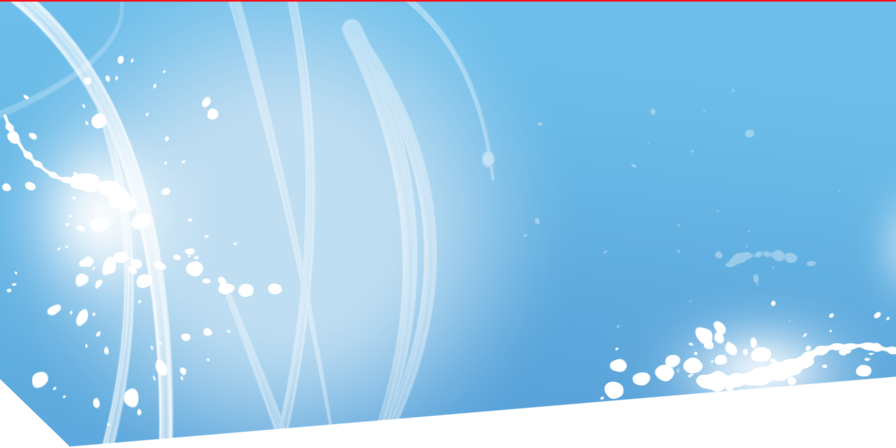
Reproduce this background procedurally as a Shadertoy shader.

```glsl
// Blue backdrop with sweeping white ribbons, paint splashes and a slanted white floor.

const vec3 SKY = vec3(0.43, 0.75, 0.92);
const vec3 DEEP = vec3(0.345, 0.635, 0.85);
const vec3 PALE = vec3(0.75, 0.87, 0.95);
const vec3 WHITE = vec3(1);
const vec3 RED = vec3(1, 0.05, 0.08);

vec2 hash2(vec2 p) {
    vec3 q = fract(p.xyx * vec3(0.1031, 0.1030, 0.0973));
    q += dot(q, q.yzx + 33.33);
    return fract((q.xx + q.yz) * q.zy);
}

float corner(vec2 cell, vec2 f, vec2 o) {
    return dot(hash2(cell + o) * 2.0 - 1.0, f - o);
}

float gradientNoise(vec2 p) {
    vec2 i = floor(p), f = fract(p), w = f * f * (3.0 - 2.0 * f);
    return mix(mix(corner(i, f, vec2(0)), corner(i, f, vec2(1, 0)), w.x),
               mix(corner(i, f, vec2(0, 1)), corner(i, f, vec2(1)), w.x), w.y);
}

float fill(float d, float aa) { return 1.0 - smoothstep(-aa, aa, d); }

float glow(vec2 p, vec2 centre, vec2 size) {
    vec2 q = (p - centre) / size;
    return exp(-dot(q, q));
}

float smoothMin(float a, float b, float k) {
    float h = max(k - abs(a - b), 0.0) / k;
    return min(a, b) - h * h * k * 0.25;
}

vec2 bezier(vec2 a, vec2 b, vec2 c, float t) {
    return mix(mix(a, b, t), mix(b, c, t), t);
}

// Signed distance to a quadratic curve, and the position along it
vec2 curve(vec2 p, vec2 a, vec2 b, vec2 c) {
    const float STEPS = 20.0;
    vec2 best = vec2(900, 0), start = a;
    for (float i = 0.0; i < STEPS; i++) {
        vec2 end = bezier(a, b, c, (i + 1.0) / STEPS);
        vec2 e = end - start, v = p - start;
        float h = clamp(dot(v, e) / dot(e, e), 0.0, 1.0);
        float d = length(v - e * h);
        if (d < abs(best.x)) best = vec2(e.x * v.y < e.y * v.x ? -d : d, (i + h) / STEPS);
        start = end;
    }
    return best;
}

// Brush stroke with lengthwise streaks, tapering from width.x to width.y
float ribbon(vec2 p, vec2 a, vec2 b, vec2 c, vec2 width, float aa) {
    vec2 s = curve(p, a, b, c);
    float w = mix(width.x, width.y, s.y), across = s.x / w;
    float streak = gradientNoise(vec2(across * 2.2 + 7.0, s.y * 2.0 + a.x * 0.3));
    float rim = smoothstep(0.3, 0.9, abs(across));
    return fill(abs(s.x) - w, aa * 1.4) * clamp(0.7 + 0.2 * rim + 0.5 * streak, 0.0, 1.0);
}

// Merging beads strung along a curve
float beads(vec2 p, vec2 a, vec2 b, vec2 c, float count, vec2 radius) {
    float d = 900.0;
    for (float i = 0.0; i < count; i++) {
        vec2 h = hash2(vec2(i + 3.0, a.x));
        vec2 v = p - bezier(a, b, c, (i + 0.25 + 0.5 * h.x) / count);
        v.y *= 1.0 + 0.5 * h.x;
        d = smoothMin(d, length(v) - mix(radius.x, radius.y, h.y), 1.2);
    }
    return d;
}

// Beads joined by a thin thread
float strand(vec2 p, vec2 a, vec2 b, vec2 c, vec2 radius) {
    return smoothMin(beads(p, a, b, c, 7.0, radius), abs(curve(p, a, b, c).x) - 0.35, 1.0);
}

// Droplets thrown outward, mostly tiny, stretched along their flight
float spray(vec2 p, vec2 centre, vec2 spread, float count, float size) {
    float d = 900.0;
    for (float i = 0.0; i < count; i++) {
        vec2 h = hash2(vec2(i + 11.0, centre.x)), g = hash2(vec2(centre.y, i + 29.0));
        vec2 dir = vec2(cos(h.x * 6.2832), sin(h.x * 6.2832));
        vec2 v = p - centre - dir * spread * mix(0.12, 1.0, h.y);
        v = vec2(dot(v, dir) / (1.0 + 0.6 * g.y), dot(v, vec2(-dir.y, dir.x)));
        d = min(d, length(v) - size * mix(0.16, 1.0, g.x * g.x * g.x));
    }
    return d;
}

void mainImage(out vec4 fragColor, in vec2 fragCoord) {
    // The canvas spans 200 by 100 units
    vec2 p = fragCoord / iResolution.xy * vec2(200, 100);
    float aa = 100.0 / iResolution.y;

    // Backdrop light and splash glows
    vec3 col = mix(DEEP, SKY, smoothstep(0.0, 100.0, p.y + 0.12 * (p.x - 120.0)));
    col = mix(col, SKY, 0.6 * glow(p, vec2(0, 60), vec2(60)));
    col = mix(col, PALE, 1.0 - smoothstep(0.3, 1.0, length((p - vec2(63, 50)) / vec2(68, 65))));
    float light = 0.9 * glow(p, vec2(23, 52), vec2(13, 15))
                + 0.85 * glow(p, vec2(170, 17), vec2(16, 10))
                + 0.4 * glow(p, vec2(202, 45), vec2(6, 10));
    col = mix(col, WHITE, min(light, 1.0));

    // Soft ribbons
    float soft = ribbon(p, vec2(52, 101), vec2(65, 56), vec2(74, 4), vec2(1.3, 0.3), aa);
    soft = max(soft, ribbon(p, vec2(65, 101), vec2(74.5, 54), vec2(63, 3), vec2(1, 1.1), aa));
    soft = max(soft, ribbon(p, vec2(51, 34), vec2(57, 19), vec2(63, 3), vec2(0.6, 1.3), aa));
    soft = max(soft, ribbon(p, vec2(78.5, 93.5), vec2(101, 49), vec2(84.6, 3), vec2(2.2, 1.2), aa));
    soft = max(soft, ribbon(p, vec2(78, 94), vec2(109.6, 51), vec2(86, 3), vec2(1.5, 1.3), aa));
    soft = max(soft, ribbon(p, vec2(90, 101), vec2(107, 88), vec2(110, 60), vec2(0.7, 0.3), aa));
    soft = max(soft, fill(length((p - vec2(109, 64.5)) * vec2(1, 0.75)) - 1.3, aa * 2.0));
    soft = max(soft, 0.6 * ribbon(p, vec2(27, 101), vec2(30, 87), vec2(-1, 74), vec2(0.3, 0.8), aa));
    col = mix(col, WHITE, 0.5 * soft);

    // Bright ribbons
    float bright = ribbon(p, vec2(2.6, 102), vec2(39, 74), vec2(37, -2), vec2(2, 1.5), aa);
    bright = max(bright, 0.8 * ribbon(p, vec2(18, 87), vec2(36, 47), vec2(24, 0), vec2(0.7, 1.3), aa));
    col = mix(col, WHITE, 0.9 * bright);

    // Paint splashes with wobbly outlines
    vec2 q = p + 0.7 * vec2(gradientNoise(p * 0.32), gradientNoise(p * 0.32 + 9.0));
    float paint = strand(q, vec2(1, 74), vec2(6.5, 60), vec2(20, 59), vec2(0.6, 2));
    paint = min(paint, beads(q, vec2(15, 59.5), vec2(26, 60), vec2(29, 53), 5.0, vec2(1.9, 2.7)));
    paint = min(paint, beads(q, vec2(20, 55), vec2(25, 42), vec2(35, 35), 3.0, vec2(1.6, 2.6)));
    paint = min(paint, beads(q, vec2(43, 41), vec2(46, 33), vec2(65, 36), 5.0, vec2(0.6, 2)));
    paint = min(paint, beads(q, vec2(156, 15), vec2(169, 14), vec2(181, 20), 8.0, vec2(1.7, 2.8)));
    paint = min(paint, strand(q, vec2(179, 20), vec2(188, 25), vec2(202, 21), vec2(0.6, 1.6)));
    paint = min(paint, beads(q, vec2(135, 12), vec2(150, 19), vec2(172, 21), 6.0, vec2(1.3, 2.5)));
    paint = min(paint, spray(q, vec2(25, 46), vec2(36, 42), 85.0, 1.7));
    paint = min(paint, spray(q, vec2(168, 19), vec2(38, 20), 60.0, 1.6));
    col = mix(col, WHITE, fill(paint, aa));

    // Faint distant drops
    float faint = beads(q, vec2(162, 40), vec2(166, 46), vec2(182, 41), 9.0, vec2(0.6, 1.5));
    faint = min(faint, spray(q, vec2(155, 55), vec2(40, 42), 26.0, 1.0));
    col = mix(col, WHITE, 0.35 * fill(faint, aa));

    // Slanted floor and top rule
    float ground = max(0.0846 * p.x - 1.0, 15.4 - 0.968 * p.x);
    col = mix(col, WHITE, fill(p.y - ground, aa));
    col = mix(col, RED, fill(99.65 - p.y, aa * 0.5));
    fragColor = vec4(col, 1);
}
```
